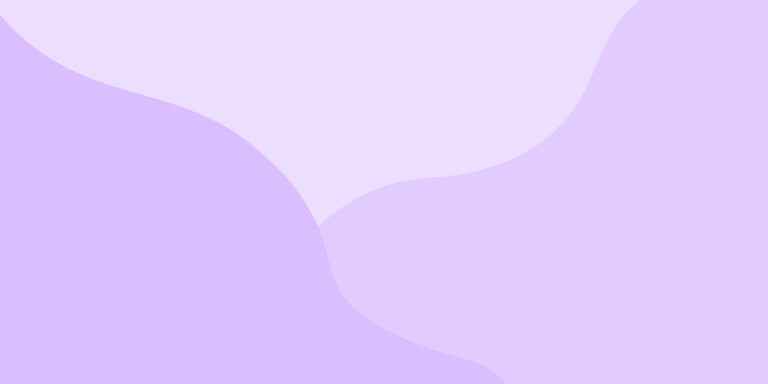
A WebGL 1 fragment shader for this background:

```glsl
precision highp float;
uniform vec2 u_resolution;

// Extends a smooth curve from the pen to the next knot (x, height, slope);
// edge holds the curve's height and slope at x.
void bend(inout vec3 pen, inout vec2 edge, float x, vec3 knot) {
  if (x >= pen.x) {
    float width = knot.x - pen.x;
    float t = min((x - pen.x) / width, 1.0);
    float u = 1.0 - t;
    edge.x = mix(pen.y, knot.y, t * t * (3.0 - 2.0 * t))
           + width * t * u * (pen.z * u - knot.z * t)
           + knot.z * max(x - knot.x, 0.0);
    edge.y = 6.0 * t * u * (knot.y - pen.y) / width
           + pen.z * u * (1.0 - 3.0 * t) + knot.z * t * (3.0 * t - 2.0);
  }
  pen = knot;
}

// Wave falling from the upper left to the bottom
vec2 leftWave(float x) {
  vec3 pen = vec3(0.0, 0.961, -1.15);
  vec2 edge = pen.yz;
  bend(pen, edge, x, vec3(0.247, 0.792, -0.37));
  bend(pen, edge, x, vec3(0.521, 0.703, -0.42));
  bend(pen, edge, x, vec3(0.667, 0.613, -0.87));
  bend(pen, edge, x, vec3(0.828, 0.410, -2.1));
  bend(pen, edge, x, vec3(0.852, 0.336, -4.0));
  bend(pen, edge, x, vec3(0.898, 0.224, -1.15));
  bend(pen, edge, x, vec3(1.055, 0.117, -0.45));
  bend(pen, edge, x, vec3(1.237, 0.057, -0.32));
  bend(pen, edge, x, vec3(1.315, 0.0, -1.25));
  return edge;
}

// Wave rising from the centre to the upper right
vec2 rightWave(float x) {
  vec3 pen = vec3(0.828, 0.410, 0.9);
  vec2 edge = pen.yz;
  bend(pen, edge, x, vec3(1.003, 0.516, 0.33));
  bend(pen, edge, x, vec3(1.172, 0.542, 0.12));
  bend(pen, edge, x, vec3(1.333, 0.586, 0.45));
  bend(pen, edge, x, vec3(1.497, 0.719, 1.35));
  bend(pen, edge, x, vec3(1.581, 0.891, 1.95));
  bend(pen, edge, x, vec3(1.667, 1.0, 0.75));
  return edge;
}

// Smooth coverage of the area below an edge
float below(float y, vec2 edge) {
  float gap = (edge.x - y) / sqrt(1.0 + edge.y * edge.y);
  return clamp(gap * u_resolution.y + 0.5, 0.0, 1.0);
}

void main() {
  vec2 p = gl_FragCoord.xy / u_resolution * vec2(2.0, 1.0);
  vec3 paleLilac = vec3(0.927, 0.870, 1.0);
  vec3 softLilac = vec3(0.882, 0.798, 1.0);
  vec3 deepLilac = vec3(0.855, 0.745, 1.0);

  // Layers from back to front
  vec3 color = mix(paleLilac, softLilac, below(p.y, rightWave(p.x)));
  color = mix(color, deepLilac, below(p.y, leftWave(p.x)));
  gl_FragColor = vec4(color, 1.0);
}
```
